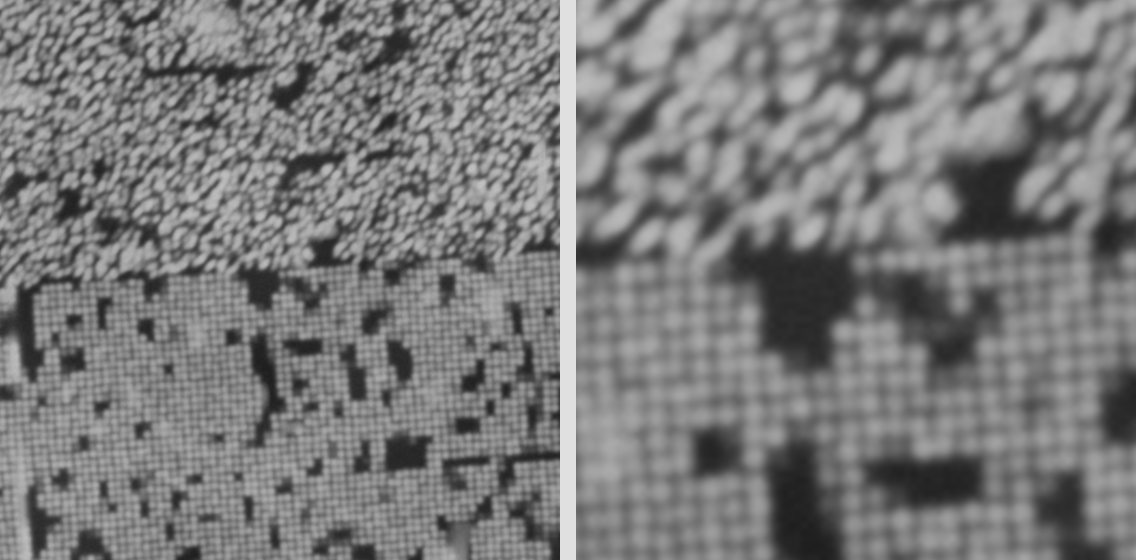
Left, the full canvas; right, a detail of the centre.
This texture is drawn by a Shadertoy shader. Its source:

```glsl
float hash(vec2 p) {
    vec3 h = fract(p.xyx * 0.1031);
    h += dot(h, h.yzx + 33.33);
    return fract((h.x + h.y) * h.z);
}

float noise(vec2 p) {
    vec2 i = floor(p), f = fract(p);
    f = f * f * (3.0 - 2.0 * f);
    return mix(mix(hash(i), hash(i + vec2(1, 0)), f.x),
               mix(hash(i + vec2(0, 1)), hash(i + vec2(1, 1)), f.x), f.y);
}

// Soft band around zero
float band(float d, float width) {
    return exp(-d * d / (width * width));
}

// Soft interval from a to b
float span(float x, float a, float b) {
    return smoothstep(a - 0.02, a + 0.02, x) * smoothstep(b + 0.02, b - 0.02, x);
}

// Dark field boundaries, in the tilted frame of the fields
float boundaries(vec2 q) {
    float rows = band(q.y - 0.489, 0.008);
    rows += band(q.y - 0.848, 0.008) * span(q.x, -0.1, 0.6);
    rows += 0.5 * band(q.y - 0.677, 0.008);
    rows += band(q.y - 0.126, 0.008) * span(q.x, 0.34, 1.2);
    float columns = band(q.x - 0.074, 0.008) * span(q.y, -0.2, 0.49);
    columns += band(q.x - 0.288, 0.007) * span(q.y, 0.36, 0.49);
    columns += band(q.x - 0.602, 0.008) * span(q.y, 0.38, 0.47);
    columns += band(q.x - 0.669, 0.008) * span(q.y, -0.2, 0.12);
    columns += 0.7 * band(q.x - 1.03, 0.008);
    return min(rows + columns, 1.0);
}

// Overlapping crowns: neat rows below, slanted and jittered growth above
float canopy(vec2 q) {
    const float density = 70.0;
    vec2 p = q * density, cell = floor(p);
    float cover = 0.0;
    for (int y = -2; y <= 2; y++)
    for (int x = -2; x <= 2; x++) {
        vec2 id = cell + vec2(x, y);
        vec2 site = (id + 0.5) / density;
        float wild = step(0.489, site.y);
        vec2 jitter = vec2(hash(id + 7.3), hash(id + 51.7)) - 0.5;
        vec2 d = p - id - 0.5 - jitter * mix(0.16, 0.75, wild);
        vec2 slant = vec2(d.x + d.y, d.y - d.x) * 0.7071;
        float crown = exp(-dot(slant * slant, mix(vec2(3.8), vec2(2.4, 5.6), wild)));

        // Clumps of missing trees
        vec2 clump = mix(vec2(id.x * 0.53 - id.y * 0.12, id.y * 0.39 + id.x * 0.07),
                         vec2(id.x + id.y, (id.y - id.x) * 1.7) * 0.27, wild);
        float health = noise(clump + 23.0) + 0.22 * (noise(site * 5.0 + 3.0) - 0.5);
        health += 0.06 * wild - 0.36 * boundaries(site);
        float alive = smoothstep(0.19, 0.37, health);
        float size = mix(0.78, 0.55, wild) + mix(0.4, 0.85, wild) * hash(id + 113.0);
        cover += crown * alive * size;
    }
    return cover;
}

void mainImage(out vec4 fragColor, in vec2 fragCoord) {
    vec2 uv = fragCoord / iResolution.y;
    vec2 q = vec2(uv.x + 0.06 * uv.y, uv.y - 0.066 * uv.x);
    q += 0.004 * (vec2(noise(uv * 9.0), noise(uv * 9.0 + 40.0)) - 0.5);

    float tone = 0.16 + 0.57 * tanh(canopy(q));
    tone += 0.07 * (noise(uv * 6.0 + 11.0) - 0.5);

    // Pale bare soil: scattered patches, a clearing and track edges
    float soil = 0.6 * smoothstep(0.82, 1.0, noise(uv * 17.0 + 61.0));
    vec2 clearing = (uv - vec2(0.375, 0.96)) * mat2(0.8, 0.6, -0.6, 0.8);
    soil += 0.9 * exp(-dot(clearing * clearing, vec2(900.0, 500.0)));
    float worn = smoothstep(0.25, 0.75, noise(uv * vec2(8.0, 14.0) + 5.0));
    soil += worn * band(q.x - 0.047, 0.011) * span(q.y, -0.2, 0.5);
    soil += worn * band(q.x - 1.012, 0.011) * span(q.y, 0.48, 1.1);
    tone = mix(tone, 0.68 + 0.08 * noise(uv * 40.0), min(soil, 0.85));

    // Faint film grain
    tone += 0.025 * (noise(uv * 260.0) - 0.5);
    fragColor = vec4(vec3(tone), 1.0);
}
```
